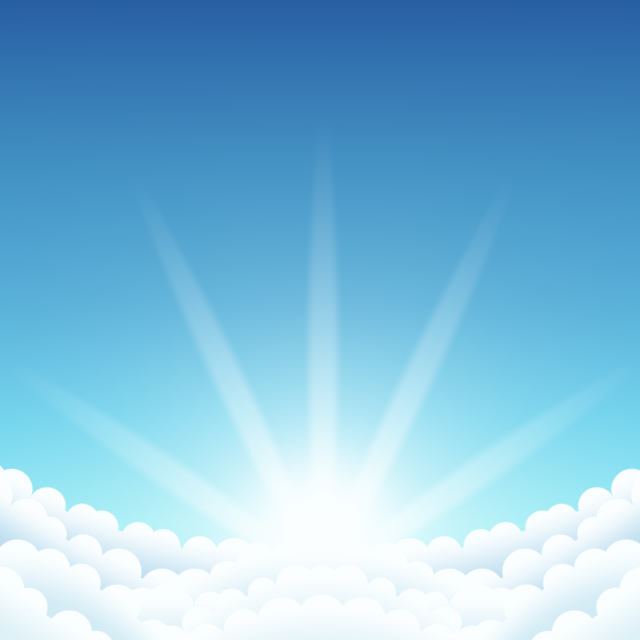
Reproduce this background procedurally as a WebGL 2 fragment shader.

```glsl
#version 300 es
precision highp float;

uniform vec2 u_resolution;
out vec4 fragColor;

const vec3 WHITE = vec3(0.985, 0.997, 1.0);
const vec3 SHADE_BACK = vec3(0.74, 0.87, 0.94);
const vec3 SHADE_MID = vec3(0.82, 0.92, 0.96);
const vec3 SHADE_FRONT = vec3(0.87, 0.945, 0.97);

float hash(float n) {
    return fract(sin(n * 127.1 + 3.7) * 4375.85);
}

float ramp(float from, float to, float x) {
    return clamp((x - from) / (to - from), 0.0, 1.0);
}

// Vertical sky gradient, from horizon to zenith
vec3 skyColor(float y) {
    vec3 horizon = vec3(0.61, 0.93, 0.96);
    vec3 low = vec3(0.44, 0.83, 0.93);
    vec3 middle = vec3(0.34, 0.69, 0.85);
    vec3 high = vec3(0.25, 0.56, 0.76);
    vec3 zenith = vec3(0.155, 0.37, 0.64);
    vec3 col = mix(horizon, low, ramp(0.18, 0.34, y));
    col = mix(col, middle, ramp(0.34, 0.52, y));
    col = mix(col, high, ramp(0.52, 0.75, y));
    return mix(col, zenith, ramp(0.75, 1.0, y));
}

// One soft lens-shaped beam; angle is measured from straight up
float sunRay(vec2 q, float angle, float reach) {
    vec2 dir = vec2(sin(angle), cos(angle));
    float along = dot(q, dir) / reach;
    float across = abs(dot(q, vec2(dir.y, -dir.x)));
    float t = clamp(along, 0.0, 1.0);
    float halfWidth = 0.013 + 0.02 * sin(3.1416 * t);
    float body = 1.0 - smoothstep(0.35 * halfWidth, halfWidth, across);
    float fade = smoothstep(0.06, 0.25, along) * pow(1.0 - t, 1.15);
    return body * fade * 0.66;
}

float sunRays(vec2 q) {
    float light = 0.0;
    for (int i = -2; i <= 2; i++) {
        float k = float(i);
        float angle = k * (0.395 + 0.045 * abs(k));
        light = max(light, sunRay(q, angle, 0.72 - 0.03 * k * k));
    }
    return light;
}

float sunGlow(vec2 q) {
    return exp(-pow(length(q) / 0.23, 1.4));
}

// Height of a cloud bank: a quadratic in the distance from the middle
float bankTop(float x, vec3 curve) {
    float u = abs(x);
    return curve.x + u * (curve.y + u * curve.z);
}

// Signed distance to a mirrored row of round puffs along the bank
float puffRow(vec2 q, vec3 curve, float spacing, float seed) {
    float d = q.y - bankTop(q.x, curve) + 0.025;
    float cell = floor(q.x / spacing + 0.5);
    for (int i = -2; i <= 2; i++) {
        float id = cell + float(i);
        float rnd = hash(abs(id) + seed);
        float shift = (hash(abs(id) + seed + 31.0) - 0.5) * 0.4 * sign(id);
        float x = (id + shift) * spacing;
        float radius = spacing * (0.5 + 0.24 * rnd);
        float y = bankTop(x, curve) - radius + 0.012 * (rnd - 0.5);
        d = min(d, length(q - vec2(x, y)) - radius);
    }
    return d;
}

// Lay one bank over the color: bright rim, cooler body below
vec3 addBank(vec3 col, vec2 q, vec3 curve, float spacing, float seed, vec3 shade) {
    float d = puffRow(q, curve, spacing, seed);
    float depth = bankTop(q.x, curve) - q.y;
    float body = smoothstep(0.005, 0.10, depth);
    float edge = 1.0 / u_resolution.y;
    vec3 cloud = mix(WHITE, shade, body);
    return mix(col, cloud, 1.0 - smoothstep(-edge, edge, d));
}

void main() {
    vec2 p = gl_FragCoord.xy / u_resolution;
    vec2 q = vec2(p.x - 0.503, p.y);

    // Sky and beams
    vec3 col = skyColor(p.y);
    float glow = sunGlow(q - vec2(0.0, 0.165));
    col = mix(col, WHITE, glow);
    col = mix(col, WHITE, sunRays(q - vec2(0.002, 0.095)));

    // Far banks, washed out by the sun
    col = addBank(col, q, vec3(0.145, 0.0, 0.51), 0.048, 1.0, SHADE_BACK);
    col = addBank(col, q, vec3(0.0345, 0.17, 0.5), 0.052, 12.0, SHADE_BACK);
    float wash = exp(-dot(q - vec2(0.0, 0.165), q - vec2(0.0, 0.165)) / 0.008);
    col = mix(col, WHITE, wash);

    // Middle mounds
    col = addBank(col, q, vec3(0.156, 0.0, -1.25), 0.05, 23.0, SHADE_MID);
    col = mix(col, WHITE, 0.65 * wash);
    col = addBank(col, q, vec3(0.079, 0.0, 0.0), 0.046, 5.0, SHADE_MID);
    col = addBank(col, q, vec3(0.117, 0.0, -1.7), 0.046, 41.0, SHADE_FRONT);

    // Near banks at the sides and centre
    col = addBank(col, q, vec3(-0.3915, 2.193, -2.2), 0.054, 8.0, SHADE_MID);
    col = addBank(col, q, vec3(0.068, 0.0, -1.2), 0.056, 17.0, SHADE_FRONT);
    col = addBank(col, q, vec3(-0.21, 0.636, 0.0), 0.05, 29.0, SHADE_FRONT);

    fragColor = vec4(col, 1.0);
}
```
